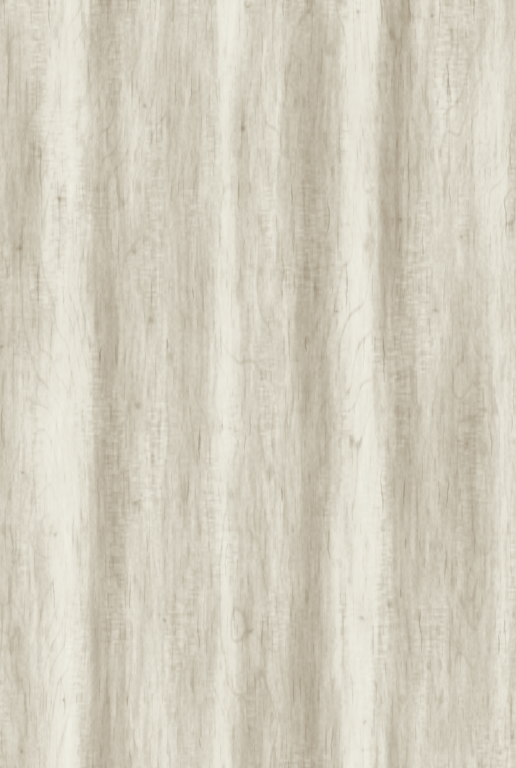
A Shadertoy shader for this texture:

```glsl
// Pale whitewashed wood with a vertical grain: soft light and dark bands
// carry stretched value noise, contour grain lines, saw marks, cracks and knots.
// The tone runs from 0 (dark beige) to 1 (off-white) and is coloured at the end.

#define DARK_WOOD   vec3(0.76, 0.73, 0.66)
#define LIGHT_WOOD  vec3(0.90, 0.89, 0.84)
#define BASE_TONE   0.52
#define BAND_GAIN   1.30
#define CLOUD_GAIN  0.72
#define STREAK_GAIN 0.52
#define FIBRE_GAIN  0.58
#define GRAIN_GAIN  0.36
#define SAW_GAIN    0.40
#define LINE_GAIN   0.36
#define CRACK_GAIN  0.60
#define KNOT_GAIN   0.90

float hash(vec2 p) {
    vec3 q = fract(vec3(p.xyx) * 0.1031);
    q += dot(q, q.yzx + 33.33);
    return fract((q.x + q.y) * q.z);
}

float noise(vec2 p) {
    vec2 cell = floor(p), f = fract(p);
    f = f * f * (3.0 - 2.0 * f);
    float low = mix(hash(cell), hash(cell + vec2(1, 0)), f.x);
    float high = mix(hash(cell + vec2(0, 1)), hash(cell + vec2(1, 1)), f.x);
    return mix(low, high, f.y);
}

// Noise centred on zero, with two octaves
float fbm(vec2 p) {
    return 0.65 * noise(p) + 0.35 * noise(p * 2.03 + 17.7) - 0.5;
}

float bump(float x, float centre, float width) {
    float d = (x - centre) / width;
    return exp(-d * d);
}

// Broad boards of light and shade across the width
float bands(float x) {
    float tone = 0.60 * bump(x, 0.125, 0.042) + 0.48 * bump(x, 0.437, 0.017);
    tone += 0.64 * bump(x, 0.700, 0.036) + 0.25 * bump(x, 0.970, 0.016);
    tone += 0.12 * bump(x, 0.290, 0.040) + 0.15 * bump(x, 0.540, 0.025);
    tone -= 0.46 * bump(x, 0.200, 0.030) + 0.20 * bump(x, 0.375, 0.030);
    tone -= 0.42 * bump(x, 0.605, 0.042) + 0.46 * bump(x, 0.770, 0.032);
    return tone - 0.12 * bump(x, 0.910, 0.030) - 0.10 * bump(x, 0.030, 0.030);
}

// Thin lines that follow the contours of a warped, stretched field
float grainLines(vec2 p) {
    float field = p.x * 60.0 + 8.0 * noise(p * vec2(14.0, 3.0))
                + 1.4 * noise(p * vec2(55.0, 16.0));
    float d = abs(fract(field) - 0.5);
    float soft = 0.07 + fwidth(field);
    return (1.0 - smoothstep(0.0, soft, d)) * 0.16 / soft;
}

// One tapered upright crack in a few of the cells
float cracks(vec2 p, vec2 size, float seed, float pixel) {
    vec2 cell = floor(p / size);
    vec2 id = cell + seed;
    vec2 centre = (cell + vec2(mix(0.25, 0.75, hash(id)), 0.5)) * size;
    vec2 d = p - centre;
    d.x += 0.004 * (noise(vec2(p.y * 38.0, id.x * 7.3)) - 0.5);
    d.x += 0.0015 * (noise(vec2(p.y * 140.0, id.x * 3.1)) - 0.5);
    float halfLength = size.y * mix(0.10, 0.48, hash(id + 31.0));
    float taper = max(0.0, 1.0 - abs(d.y) / halfLength);
    float width = 0.0006 * taper;
    float line = 1.0 - smoothstep(width * 0.3, width + pixel, abs(d.x));
    float present = step(0.70, hash(id + 57.0));
    return line * smoothstep(0.0, 0.6, taper) * present * hash(id + 83.0);
}

// Small oval knots with a faint stretched halo
float knots(vec2 p, float size, float seed) {
    vec2 cell = floor(p / size);
    vec2 id = cell + seed;
    vec2 offset = mix(vec2(0.3), vec2(0.7), vec2(hash(id), hash(id + 11.0)));
    vec2 d = p - (cell + offset) * size;
    d += 0.003 * (vec2(noise(p * 160.0), noise(p * 160.0 + 40.0)) - 0.5);
    float radius = mix(0.0018, 0.0042, hash(id + 23.0));
    float core = exp(-dot(d, d) / (radius * radius));
    d *= vec2(1.0, 0.35);
    float halo = exp(-dot(d, d) / (radius * radius * 7.0));
    return (0.75 * core + 0.25 * halo) * step(0.60, hash(id + 47.0));
}

void mainImage(out vec4 fragColor, in vec2 fragCoord) {
    float pixel = 1.0 / iResolution.y;
    vec2 p = fragCoord * pixel;
    float across = fragCoord.x / iResolution.x;

    // Bands with slowly wandering, fibrous borders
    across += 0.016 * fbm(vec2(across * 5.0, p.y * 3.0))
            + 0.034 * fbm(p * vec2(80.0, 6.0));
    float band = BAND_GAIN * bands(across);
    float tone = BASE_TONE + band;

    // Clouds, streaks, fibres and fine grain
    vec2 bent = p + vec2(0.010 * fbm(p * vec2(9.0, 5.0)), 0.0);
    tone += CLOUD_GAIN * fbm(bent * vec2(18.0, 2.6) + 3.0);
    tone += STREAK_GAIN * fbm(bent * vec2(75.0, 7.0) + 9.0);
    tone += FIBRE_GAIN * fbm(bent * vec2(210.0, 24.0) + 21.0);
    tone += GRAIN_GAIN * fbm(p * vec2(330.0, 200.0) + 35.0);

    // Dark pores, and small patches of short level saw marks
    float pores = smoothstep(0.70, 0.92, noise(bent * vec2(300.0, 45.0) + 91.0));
    tone -= 0.28 * pores;
    float patches = smoothstep(0.50, 0.80, noise(p * vec2(40.0, 11.0) + 51.0));
    tone += SAW_GAIN * patches * (noise(p * vec2(120.0, 310.0)) - 0.5);

    // Drawn details, with grain lines clearest on the light bands
    float lineMask = noise(p * vec2(28.0, 7.0) + 73.0) * (0.7 + max(band, 0.0));
    tone -= LINE_GAIN * lineMask * grainLines(bent);
    for (int i = 0; i < 3; i++) {
        float layer = float(i);
        vec2 shift = layer * vec2(0.013, 0.047);
        vec2 size = vec2(0.030, 0.065) + layer * vec2(0.011, 0.025);
        tone -= CRACK_GAIN * cracks(p + shift, size, 100.0 * layer, pixel);
    }
    tone -= KNOT_GAIN * (knots(p, 0.13, 5.0) + knots(p + 0.06, 0.17, 205.0));

    // Compress the brightest tones so the light bands stay off-white
    tone = min(tone, 0.95 + 0.4 * max(tone - 0.95, 0.0));
    fragColor = vec4(mix(DARK_WOOD, LIGHT_WOOD, max(tone, -1.2)), 1.0);
}
```
